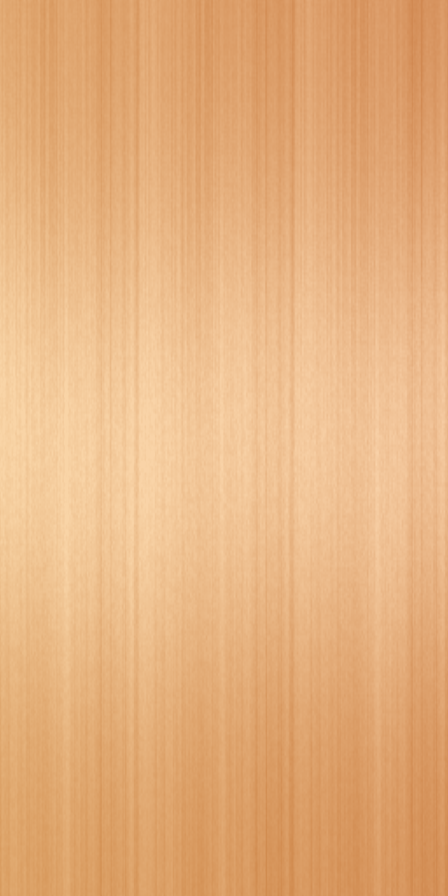
Write a Shadertoy shader that draws this texture.

```glsl
// Pale straight-grained wood veneer: repeated leaves, fine vertical grain, soft central sheen.

float hash(vec2 p) {
    return fract(sin(dot(p, vec2(127.1, 311.7))) * 43758.5453);
}

// Smooth value noise, 0 to 1
float noise(vec2 p) {
    vec2 cell = floor(p);
    vec2 f = fract(p);
    f = f * f * (3.0 - 2.0 * f);
    return mix(mix(hash(cell), hash(cell + vec2(1.0, 0.0)), f.x),
               mix(hash(cell + vec2(0.0, 1.0)), hash(cell + 1.0), f.x), f.y);
}

// Long straight bands across one leaf, from broad to narrow
float bands(vec2 p) {
    float tone = 0.0;
    float weight = 0.27;
    vec2 scale = vec2(10.0, 0.3);
    for (int i = 0; i < 4; i++) {
        tone += weight * (noise(p * scale + float(i) * 17.3) - 0.5);
        scale *= vec2(2.1, 1.05);
        weight *= 0.75;
    }
    return tone;
}

// Crisp growth lines that run nearly the full length, stronger in some strips
float growthLines(vec2 p) {
    float strip = smoothstep(0.3, 0.8, noise(vec2(p.x * 24.0, p.y * 0.4 + 9.0)));
    float fine = noise(vec2(p.x * 130.0, p.y * 0.25 + 41.0)) - 0.5;
    float hair = noise(vec2(p.x * 256.0, p.y * 0.7 + 73.0)) - 0.5;
    float dark = smoothstep(0.74, 0.95, noise(vec2(p.x * 150.0, p.y * 0.3 + 5.0)));
    return (0.5 + 0.7 * strip) * (0.22 * fine + 0.26 * hair - 0.2 * dark);
}

void mainImage(out vec4 fragColor, in vec2 fragCoord) {
    vec2 uv = fragCoord / iResolution.xy;
    vec2 p = vec2(uv.x, uv.y * 2.0);

    // Three near-identical leaves side by side
    float leafPos = (p.x - 0.247) / 0.347;
    float leafId = floor(leafPos);
    float across = fract(leafPos);
    vec2 leaf = vec2(across * 0.347, p.y + 0.04 * hash(vec2(leafId, 3.0)));

    // Sheen: bright middle, darker ends, slightly lighter on the left
    float height = uv.y - 0.5 + 0.05 * (noise(vec2(p.x * 14.0, 2.0)) - 0.5);
    float sheen = exp(-height * height / 0.085);
    float tone = 0.01 + 1.04 * sheen - 0.32 * (uv.x - 0.5);

    // Broad bands and growth lines
    tone -= 0.10 * cos(across * 12.566 - 0.6);
    tone += bands(leaf) + 0.22 * (noise(vec2(p.x * 14.0, p.y * 0.4)) - 0.5);
    tone += growthLines(leaf);

    // Pores: hair-thin flecks, clearest where the sheen is bright
    float pores = noise(vec2(p.x * 256.0, p.y * 85.0)) - 0.5;
    float specks = noise(vec2(p.x * 256.0 + 31.0, p.y * 190.0)) - 0.5;
    tone += (0.6 + 0.5 * sheen) * (0.16 * pores + 0.12 * specks);

    // Thin dark joint between leaves
    float joint = min(across, 1.0 - across) * 0.347;
    tone -= 0.16 * smoothstep(0.004, 0.0, joint);

    vec3 honey = vec3(0.85, 0.60, 0.38);
    vec3 cream = vec3(0.95, 0.78, 0.60);
    vec3 color = mix(honey, cream, clamp(tone + 0.06, -0.3, 1.25));

    // Yellower toward the lower left, pinker toward the top right
    color += vec3(0.0, 0.014, -0.010) * (0.75 - uv.x - 0.5 * uv.y);
    fragColor = vec4(color, 1.0);
}
```
